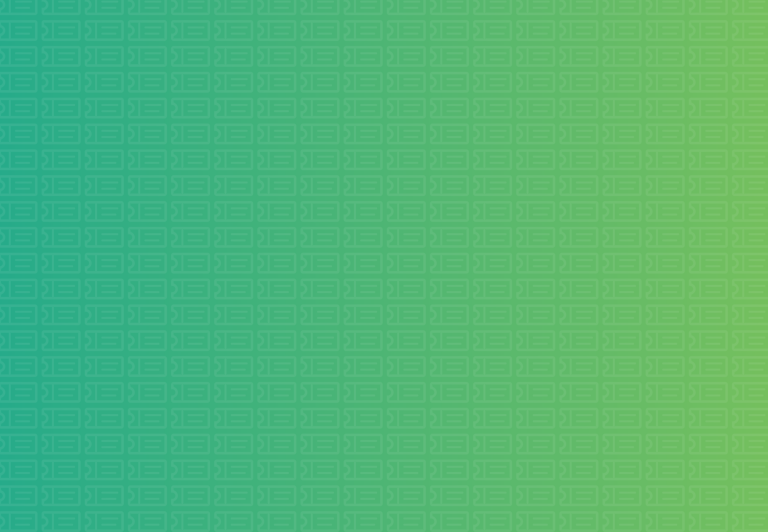
Reproduce this pattern procedurally as a Shadertoy shader.

```glsl
// Rows of faint outlined tickets over a horizontal teal-to-green gradient.
// Each ticket is a rounded box with a notch on its left side, a tear line
// and two text bars, built from distance functions in a repeated cell.

#define COLUMNS 17.80                      // repeats across the canvas
#define ROW_PITCH 0.599                    // row height, in column widths
#define FIRST_CENTER vec2(0.417, 0.109)    // ticket center from the top left
#define TICKET_HALF vec2(0.423, 0.212)     // half size to the outline's middle
#define CORNER 0.030
#define NOTCH_RADIUS 0.100
#define TEAR_X -0.190
#define STROKE 0.058
#define BAR_STROKE 0.046
#define INK 0.07                           // opacity of the white lines
#define LEFT_COLOR vec3(0.150, 0.671, 0.541)
#define RIGHT_COLOR vec3(0.458, 0.751, 0.367)

float roundedBox(vec2 p, vec2 halfSize, float radius) {
    vec2 q = abs(p) - halfSize + radius;
    return length(max(q, 0.0)) + min(max(q.x, q.y), 0.0) - radius;
}

float segment(vec2 p, vec2 a, vec2 b) {
    vec2 ab = b - a;
    return length(p - a - ab * clamp(dot(p - a, ab) / dot(ab, ab), 0.0, 1.0));
}

float smoothMax(float a, float b, float k) {
    float h = max(k - abs(a - b), 0.0) / k;
    return max(a, b) + 0.25 * k * h * h;
}

// Signed distance to all the strokes of one ticket centered on the origin
float ticketLines(vec2 p) {
    float body = roundedBox(p, TICKET_HALF, CORNER);
    float notch = NOTCH_RADIUS - length(p + vec2(TICKET_HALF.x, 0.0));
    float outline = abs(smoothMax(body, notch, 0.03)) - 0.5 * STROKE;

    float tear = segment(p, vec2(TEAR_X, -TICKET_HALF.y), vec2(TEAR_X, TICKET_HALF.y));

    float upperBar = segment(p, vec2(-0.045, 0.072), vec2(0.300, 0.072));
    float lowerBar = segment(p, vec2(-0.045, -0.072), vec2(0.255, -0.072));
    float details = min(tear, min(upperBar, lowerBar)) - 0.5 * BAR_STROKE;

    return min(outline, details);
}

void mainImage(out vec4 fragColor, in vec2 fragCoord) {
    // One unit is one column; the grid is anchored at the top left
    float pixel = COLUMNS / iResolution.x;
    vec2 pos = vec2(fragCoord.x, iResolution.y - fragCoord.y) * pixel;

    // Repeat the ticket and turn its y axis upwards
    vec2 pitch = vec2(1.0, ROW_PITCH);
    vec2 cell = mod(pos - FIRST_CENTER + 0.5 * pitch, pitch) - 0.5 * pitch;
    cell.y = -cell.y;

    // Pale lines over the gradient, with smoothed edges
    float lines = 1.0 - smoothstep(-0.75 * pixel, 0.75 * pixel, ticketLines(cell));
    vec3 color = mix(LEFT_COLOR, RIGHT_COLOR, fragCoord.x / iResolution.x);
    fragColor = vec4(mix(color, vec3(1.0), INK * lines), 1.0);
}
```
